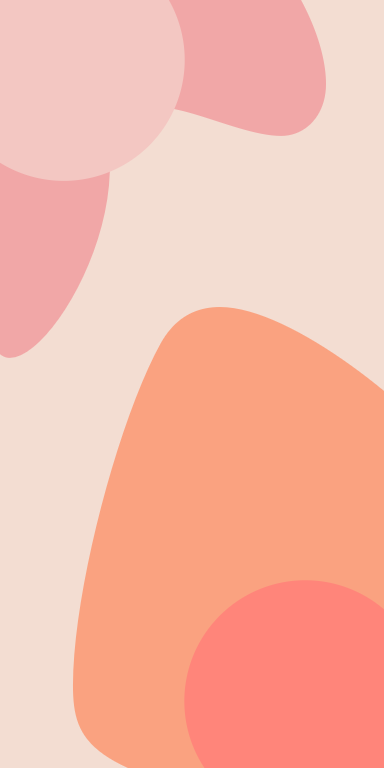
A Shadertoy shader for this background:

```glsl
// Flat pastel backdrop: soft curved blobs and two overlapping discs.

// Adds one cubic edge to a closed outline; shape = (distance, inside sign).
void addCurve(inout vec2 shape, vec2 p, vec2 a, vec2 b, vec2 c, vec2 d) {
    const int STEPS = 20;
    vec2 from = a;
    for (int i = 1; i <= STEPS; i++) {
        float t = float(i) / float(STEPS), s = 1.0 - t;
        vec2 to = s * s * s * a + 3.0 * s * s * t * b + 3.0 * s * t * t * c + t * t * t * d;
        vec2 edge = to - from, rel = p - from;
        float along = clamp(dot(rel, edge) / dot(edge, edge), 0.0, 1.0);
        shape.x = min(shape.x, length(rel - edge * along));
        // Flip the sign each time a horizontal ray crosses the edge
        if ((from.y > p.y) != (to.y > p.y) && rel.x < edge.x * rel.y / edge.y) shape.y = -shape.y;
        from = to;
    }
}

// Large rounded hill, lower right
float hillDistance(vec2 p) {
    vec2 shape = vec2(9.0, 1.0);
    vec2 right = vec2(1.0, 0.982), top = vec2(0.573, 1.2005), shoulder = vec2(0.419, 1.107);
    vec2 left = vec2(0.19, 0.216), base = vec2(0.333, 0.0);
    addCurve(shape, p, right, vec2(0.862, 1.096), vec2(0.69, 1.2005), top);
    addCurve(shape, p, top, vec2(0.508, 1.2005), vec2(0.456, 1.172), shoulder);
    addCurve(shape, p, shoulder, vec2(0.31, 0.911), vec2(0.19, 0.4635), left);
    addCurve(shape, p, left, vec2(0.19, 0.12), vec2(0.208, 0.057), base);
    addCurve(shape, p, base, vec2(0.75, -0.19), vec2(2.0, -0.2), right);
    return shape.x * shape.y;
}

// Two-lobed petal, upper left
float petalDistance(vec2 p) {
    vec2 shape = vec2(9.0, 1.0);
    vec2 top = vec2(0.784, 2.0), right = vec2(0.849, 1.781), lobe = vec2(0.732, 1.646);
    vec2 notch = vec2(0.453, 1.716), waist = vec2(0.286, 1.552);
    vec2 tip = vec2(0.026, 1.068), left = vec2(-0.02, 1.095);
    addCurve(shape, p, top, vec2(0.826, 1.922), vec2(0.849, 1.844), right);
    addCurve(shape, p, right, vec2(0.849, 1.7005), vec2(0.797, 1.646), lobe);
    addCurve(shape, p, lobe, vec2(0.651, 1.646), vec2(0.534, 1.701), notch);
    addCurve(shape, p, notch, vec2(0.339, 1.74), vec2(0.286, 1.661), waist);
    addCurve(shape, p, waist, vec2(0.279, 1.318), vec2(0.115, 1.068), tip);
    addCurve(shape, p, tip, vec2(0.012, 1.068), vec2(0.003, 1.073), left);
    addCurve(shape, p, left, vec2(-0.8, 1.9), vec2(0.65, 2.25), top);
    return shape.x * shape.y;
}

// Paints a shape over the colour with a one-pixel soft edge
void paint(inout vec3 color, vec3 ink, float dist, float pixel) {
    color = mix(color, ink, clamp(0.5 - dist / pixel, 0.0, 1.0));
}

void mainImage(out vec4 fragColor, in vec2 fragCoord) {
    // Canvas spans 1 by 2 units
    vec2 p = fragCoord / iResolution.xy * vec2(1.0, 2.0);
    float pixel = max(1.0 / iResolution.x, 2.0 / iResolution.y);

    // Layers from back to front
    vec3 color = vec3(0.953, 0.867, 0.824);
    paint(color, vec3(0.945, 0.655, 0.655), petalDistance(p), pixel);
    paint(color, vec3(0.953, 0.78, 0.761), length(p - vec2(0.166, 1.844)) - 0.315, pixel);
    paint(color, vec3(0.98, 0.635, 0.502), hillDistance(p), pixel);
    paint(color, vec3(1.0, 0.522, 0.478), length(p - vec2(0.795, 0.174)) - 0.315, pixel);
    fragColor = vec4(color, 1.0);
}
```
